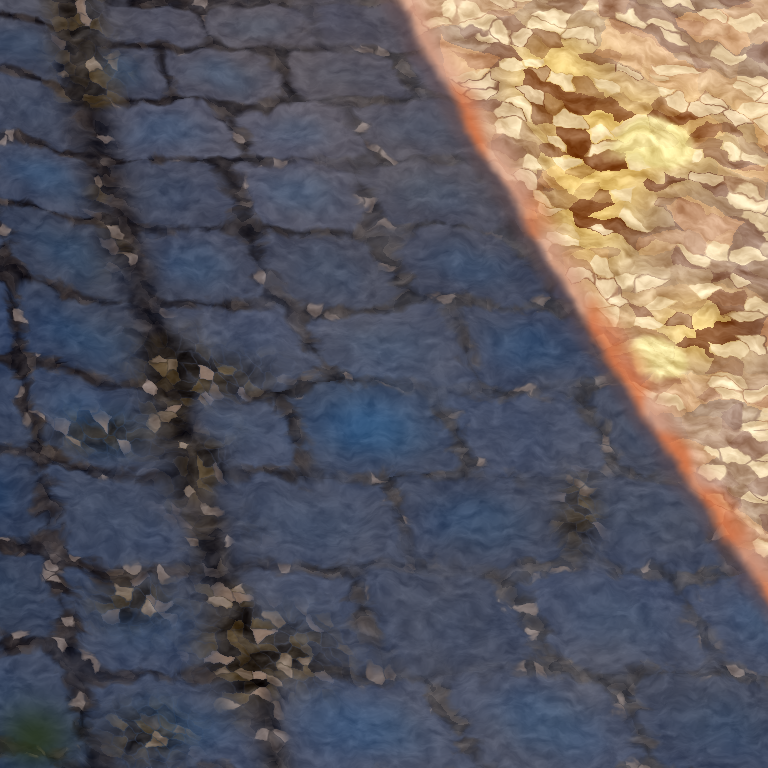
This texture is drawn by a WebGL 2 fragment shader. Its source:

```glsl
#version 300 es
precision highp float;
// Worn cobblestones in blue shade, cut by a diagonal band of sunlit leaves and stone.
uniform vec2 u_resolution;
out vec4 fragColor;

float hash(vec2 p) {
    vec3 q = fract(p.xyx * vec3(0.1031, 0.1030, 0.0973));
    q += dot(q, q.yzx + 33.33);
    return fract((q.x + q.y) * q.z);
}

float noise(vec2 p) {
    vec2 i = floor(p), f = fract(p);
    f = f * f * (3.0 - 2.0 * f);
    return mix(mix(hash(i), hash(i + vec2(1, 0)), f.x),
               mix(hash(i + vec2(0, 1)), hash(i + vec2(1, 1)), f.x), f.y);
}

float fbm(vec2 p) {
    float sum = 0.0;
    for (float amp = 0.53; amp > 0.05; amp *= 0.5) {
        sum += amp * noise(p);
        p = mat2(1.6, 1.2, -1.2, 1.6) * p + 7.3;
    }
    return sum;
}

vec2 wobble(vec2 p) { return vec2(fbm(p), fbm(p + 31.0)) - 0.5; }

// Broken flakes: two random values per flake, then distance to its rim.
vec3 flakes(vec2 p) {
    vec2 cell = floor(p), id = cell;
    float near = 9.0, next = 9.0;
    for (int k = 0; k < 9; k++) {
        vec2 c = cell + vec2(k % 3 - 1, k / 3 - 1);
        float d = length(c + vec2(hash(c + 3.1), hash(c + 17.7)) - p);
        if (d < near) { next = near; near = d; id = c; }
        else next = min(next, d);
    }
    return vec3(hash(id + 41.0), hash(id + 83.0), next - near);
}

// Soft elliptical patch.
float blob(vec2 p, vec2 centre, vec2 size) {
    vec2 q = (p - centre) / size;
    return exp(-dot(q, q));
}

vec3 shadedCobbles(vec2 p, vec2 w, vec2 torn) {
    // Rows grow toward the viewer; columns lean right.
    float t = 1.0 - w.y + 0.04 * smoothstep(0.16, 0.0, w.x);
    float row = (sqrt(0.00328 + 0.01772 * max(t, 0.0)) - 0.0573) / 0.00886;
    float seam = w.x - 0.075 - 0.28 * t;
    float col = seam / (0.145 + 0.09 * t);
    col -= 0.23 * sin(2.67 * floor(row) + 1.73) * smoothstep(0.0, 0.8, col);
    vec2 id = floor(vec2(col, row)), q = abs(fract(vec2(col, row)) - 0.5);
    float rough = fbm(torn * vec2(38.0, 60.0)) - 0.5;
    float d = length(max(q - 0.27, 0.0)) - 0.18 + 0.24 * rough;

    // Stone faces: greyer far away, bluer in the middle.
    vec3 stone = mix(vec3(0.275, 0.30, 0.375), vec3(0.35, 0.335, 0.375), smoothstep(0.45, 1.0, p.y));
    stone *= mix(vec3(0.78, 0.86, 0.94), vec3(1.02), smoothstep(0.0, 0.4, p.x));
    stone += smoothstep(0.45, 0.05, length(q)) * hash(id) * vec3(-0.03, 0.025, 0.06);
    stone += blob(p, vec2(0.475, 0.455), vec2(0.08, 0.05)) * vec3(-0.03, 0.03, 0.07);
    stone *= 0.94 + 0.12 * hash(id + 5.0);
    stone += (fbm(p * 9.0) - 0.5) * vec3(0.10, 0.06, 0.0);

    // Joints: deep on the left, faint and broken on the right.
    float far = smoothstep(0.12, 0.7, p.x);
    float broken = mix(1.0, smoothstep(0.3, 0.6, fbm(p * 14.0 + 4.0)), 0.3 + 0.5 * far);
    float joint = smoothstep(-0.06, 0.05, d) * mix(0.95, 0.7, far) * broken;
    joint = max(joint, 0.85 * exp(-pow(seam / 0.027, 2.0)));
    vec3 f = flakes(mat2(0.85, 0.5, -0.5, 0.85) * torn * vec2(50.0, 78.0));
    float rim = smoothstep(0.0, 0.2, f.z);
    vec3 soil = mix(vec3(0.15, 0.13, 0.14), vec3(0.27, 0.25, 0.245), far);
    soil += (0.3 * rough + 0.13 * (f.x - 0.5)) * vec3(1.15, 1.0, 0.85);
    vec3 c = mix(stone, soil, joint);

    // Leaf litter collects in hollows along the wide seam.
    float litter = 0.9 * exp(-pow((seam - 0.015) / 0.045, 2.0)) * smoothstep(0.4, 0.6, fbm(p * 10.0))
        + blob(p, vec2(0.28, 0.51), vec2(0.07, 0.03)) + blob(p, vec2(0.13, 0.435), vec2(0.06, 0.025))
        + blob(p, vec2(0.17, 0.22), vec2(0.05, 0.03)) + blob(p, vec2(0.36, 0.15), vec2(0.085, 0.045))
        + blob(p, vec2(0.755, 0.33), vec2(0.025, 0.045)) + blob(p, vec2(0.19, 0.04), vec2(0.05, 0.04));
    litter = min(litter, 1.0);
    vec3 leaf = mix(vec3(0.14, 0.12, 0.11), vec3(0.43, 0.34, 0.19), f.x * f.x) + 0.3 * rough;
    leaf = mix(leaf, vec3(0.60, 0.50, 0.43), smoothstep(0.9, 0.95, f.y));
    c = mix(c, leaf, litter * (0.5 + 0.35 * rim));
    float chip = smoothstep(0.88, 0.94, f.x) * rim * smoothstep(0.1, 0.6, joint + litter);
    c = mix(c, vec3(0.53, 0.47, 0.45) + 0.5 * rough, 0.6 * chip);
    c += 0.16 * (fbm(torn * vec2(65.0, 120.0)) - 0.5);
    return mix(c, vec3(0.16, 0.21, 0.10), 0.8 * blob(p, vec2(0.045, 0.04), vec2(0.045, 0.04)));
}

vec3 sunlitLitter(vec2 p, vec2 torn, float side) {
    vec2 tilted = mat2(0.97, 0.22, -0.22, 0.97) * torn;
    vec3 big = flakes(tilted * vec2(14.0, 30.0)), small = flakes(tilted * vec2(30.0, 62.0) + 9.0);
    // Pale stones lie under golden leaves and brown hollows.
    vec3 c = mix(vec3(0.64, 0.53, 0.48), vec3(0.86, 0.68, 0.54), big.x * big.x);
    float gold = blob(p, vec2(0.77, 0.73), vec2(0.07, 0.10)) + blob(p, vec2(0.84, 0.82), vec2(0.13, 0.06))
        + blob(p, vec2(0.91, 0.57), vec2(0.07, 0.05)) + blob(p, vec2(0.72, 0.91), vec2(0.07, 0.06));
    vec3 leaf = mix(vec3(0.52, 0.29, 0.12), vec3(0.97, 0.83, 0.48), smoothstep(0.15, 0.65, small.x));
    c = mix(c, leaf, min(0.15 + 0.7 * gold, 0.85));
    float glint = smoothstep(0.7, 0.78, small.y) * smoothstep(0.02, 0.15, small.z);
    c = mix(c, vec3(0.98, 0.89, 0.72), 0.8 * glint);
    float cream = blob(torn, vec2(0.855, 0.535), vec2(0.04, 0.033)) + blob(torn, vec2(0.855, 0.81), vec2(0.065, 0.035));
    c = mix(c, vec3(0.98, 0.92, 0.64), smoothstep(0.3, 0.6, cream) * 0.8);
    c += (fbm(tilted * vec2(45.0, 95.0)) - 0.5) * vec3(0.42, 0.48, 0.5);
    // Patchy warm fringe beside the shade.
    vec3 fringe = mix(vec3(0.82, 0.42, 0.25), vec3(0.83, 0.61, 0.52), smoothstep(0.3, 0.6, noise(p * 15.0)));
    return mix(c, fringe, 0.8 * smoothstep(0.05, 0.004, side));
}

void main() {
    vec2 p = gl_FragCoord.xy / u_resolution, w = p + 0.035 * wobble(p * 12.0);
    vec2 torn = w + 0.018 * wobble(p * 42.0);
    float t = 1.0 - p.y;
    float side = (p.x - 0.515 - 0.55 * t - 0.09 * t * t) * 0.85 + 0.014 * (fbm(p * 30.0) - 0.5);
    vec3 shade = shadedCobbles(p, w, torn);
    shade = mix(shade, vec3(0.40, 0.30, 0.30), 0.6 * smoothstep(-0.03, 0.0, side));
    vec3 c = mix(shade, sunlitLitter(p, torn, side), smoothstep(-0.008, 0.010, side));
    fragColor = vec4(clamp(c, 0.0, 1.0), 1.0);
}
```
